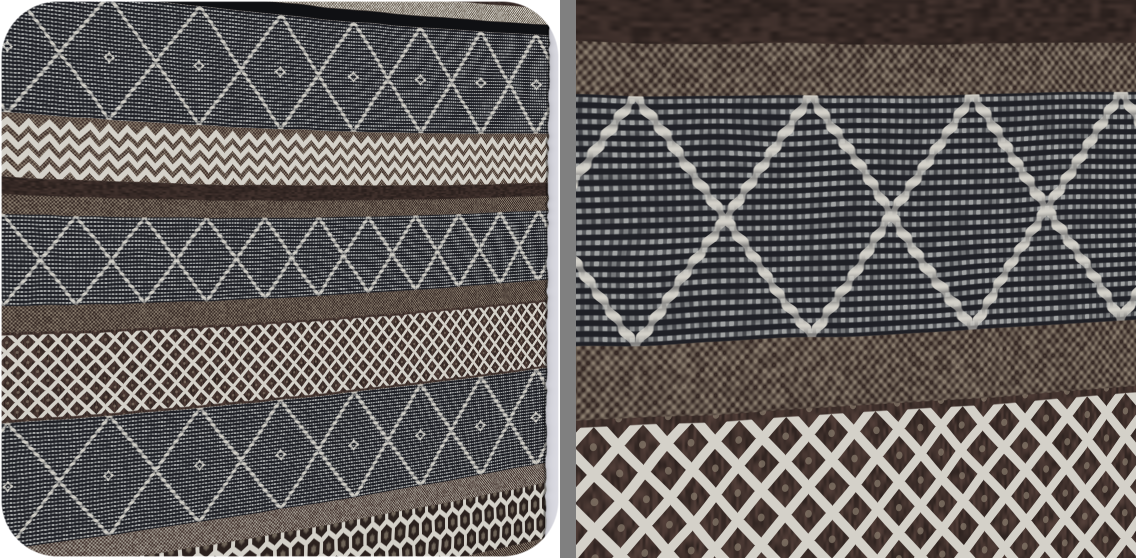
Left: the whole. Right: its middle third, enlarged.
Reproduce this texture procedurally as a WebGL 1 fragment shader.

```glsl
precision highp float;
// A flat-woven rug seen at a slant: bands of diamonds, zigzags, lattice and hexagons.
// Canvas points are mapped to rug space (u along the bands, v down across them),
// then each band is drawn from repeated distance functions over woven thread grids.
uniform vec2 u_resolution;

const float TAU = 6.28318;
const vec3 INK = vec3(0.12, 0.125, 0.15);
const vec3 THREAD = vec3(0.63, 0.64, 0.64);
const vec3 CREAM = vec3(0.83, 0.82, 0.79);
const vec3 BROWN = vec3(0.21, 0.16, 0.145);
const vec3 TAN = vec3(0.54, 0.49, 0.43);

float hash(vec2 p) {
  p = fract(p * vec2(0.1031, 0.1137));
  p += dot(p, p.yx + 33.33);
  return fract((p.x + p.y) * p.x * 7.31 + p.y * 13.7);
}

float noise(vec2 p) {
  vec2 i = floor(p), f = fract(p);
  f = f * f * (3.0 - 2.0 * f);
  return mix(mix(hash(i), hash(i + vec2(1, 0)), f.x),
             mix(hash(i + vec2(0, 1)), hash(i + vec2(1, 1)), f.x), f.y);
}

float stroke(float d, float halfWidth, float aa) {
  return 1.0 - smoothstep(halfWidth - aa, halfWidth + aa, abs(d));
}

float band(float v, float lo, float hi, float aa) {
  return stroke(v - 0.5 * (lo + hi), 0.5 * (hi - lo), aa);
}

// Fine checkered cloth
vec3 tweed(vec2 rug, vec3 dark, vec3 light) {
  float check = sin(TAU * rug.x * 27.0) * sin(TAU * rug.y * 82.0);
  float fleck = noise(rug * vec2(55.0, 160.0)) - 0.5;
  return mix(dark, light, clamp(0.45 + 0.5 * check + 0.5 * fleck, 0.0, 1.0));
}

// Dark cloth crossed by pale dashed rows
vec3 dashedCloth(vec2 rug) {
  float row = 0.5 + 0.5 * cos(TAU * rug.y * 78.0);
  float dash = 0.5 + 0.5 * cos(TAU * rug.x * 28.0);
  float wear = 0.65 + 0.6 * noise(rug * vec2(30.0, 80.0));
  float light = smoothstep(0.25, 0.9, row) * mix(0.4, 1.0, smoothstep(0.1, 0.8, dash));
  return mix(INK, THREAD, clamp(light * wear, 0.0, 1.0));
}

// Chain of large beaded diamonds; scale is rug units per canvas unit
vec3 diamonds(vec2 rug, vec2 scale, float lo, float hi, float repeats, float shift, float dots, float px) {
  vec2 size = vec2(1.0 / repeats, hi - lo);
  vec2 c = vec2(fract(rug.x * repeats + shift + 0.5) - 0.5, (rug.y - lo) / size.y - 0.5);
  vec2 perCanvas = scale / size;
  float d = (abs(c.x) + abs(c.y) - 0.5) / length(perCanvas);
  float bead = 0.5 + 0.5 * cos(TAU * rug.y * 46.0);
  float line = stroke(d, 0.0017 + 0.0018 * bead, px) * (0.55 + 0.45 * bead);
  vec2 local = abs(c / perCanvas);
  float ring = stroke(local.x + local.y - 0.0078, 0.0024, px) * dots;
  ring *= 0.6 + 0.4 * stroke(min(local.x, local.y), 0.0022, px);
  return mix(dashedCloth(rug), CREAM, max(line, ring));
}

vec3 zigzag(vec2 rug, float w, float aa) {
  float wave = abs(fract(rug.x * 5.0) - 0.5) * 2.0;
  float k = w * 4.3 + wave * 0.7 - 0.7;
  float white = stroke(fract(k) - 0.5, 0.27, aa * 4.3) * smoothstep(0.0, 0.1, k);
  return mix(tweed(rug, BROWN * 1.2, TAN), CREAM, white);
}

vec3 lattice(vec2 rug, float w, float aa) {
  vec2 g = vec2(rug.x * 5.2 + w * 4.5, rug.x * 5.2 - w * 4.5);
  vec2 d = abs(fract(g + 0.5) - 0.5);
  float soft = aa * 4.5;
  float white = max(stroke(d.x, 0.135, soft), stroke(d.y, 0.135, soft));
  white *= band(w, 0.03, 0.97, aa);
  float heart = stroke(length(d - 0.5), 0.10, soft);
  vec3 cloth = mix(BROWN * (0.85 + 0.7 * noise(rug * 90.0)), TAN, heart * 0.7);
  return mix(cloth, CREAM, white);
}

float hexRadius(vec2 q) {
  vec2 c = abs(mod(q, vec2(1.0, 2.0)) - vec2(0.5, 1.0));
  return max(2.0 * c.x, (c.y + 0.64 * c.x) / 0.66);
}

vec3 hexagons(vec2 rug, float w, float aa) {
  vec2 q = vec2(rug.x * 4.8, w * 2.8);
  float r = min(hexRadius(q), hexRadius(q + vec2(0.5, 1.0)));
  vec3 cloth = mix(BROWN * 0.8, TAN * 0.8, 1.0 - smoothstep(0.15, 0.45, r));
  return mix(cloth, CREAM, smoothstep(0.77 - aa * 5.0, 0.77 + aa * 5.0, r));
}

void main() {
  vec2 p = gl_FragCoord.xy / u_resolution;
  float px = 1.0 / min(u_resolution.x, u_resolution.y);
  p.y = 1.0 - p.y;

  // Perspective along the bands, gentle sag across them
  float x = p.x - 0.013, depth = 0.1927 - 0.0612 * x, q = p.x * 1.024;
  float top = 0.1997 + q * (0.0849 - 0.0444 * q);
  float height = 0.560 - q * (0.1514 - 0.0104 * q);
  vec2 rug = vec2(x / depth, (p.y - top) / height);
  vec2 scale = vec2(0.1927 / (depth * depth), 1.0 / height);
  rug += (vec2(noise(p * 30.0), noise(p * 24.0 + 50.0)) - 0.5) * vec2(0.02, 0.004);
  float v = rug.y, aa = px * scale.y;

  // Bands from top to bottom
  vec3 grain = BROWN * (0.75 + 0.5 * noise(rug * vec2(25.0, 170.0)));
  vec3 col = tweed(rug, BROWN, TAN);
  col = mix(col, grain, band(v, -2.0, -0.536, aa));
  col = mix(col, tweed(rug, TAN * 0.8, CREAM), band(v, -0.536, -0.468, aa));
  col = mix(col, INK * 0.5, band(v, -0.468, -0.422, aa));
  col = mix(col, diamonds(rug, scale, -0.422, 0.0, 1.0, 0.0, 1.0, px), band(v, -0.422, 0.0, aa));
  col = mix(col, zigzag(rug, v / 0.208, aa / 0.208), band(v, 0.0, 0.208, aa));
  col = mix(col, grain, band(v, 0.208, 0.264, aa));
  col = mix(col, diamonds(rug, scale, 0.327, 0.623, 1.412, 0.057, 0.0, px), band(v, 0.327, 0.623, aa));
  col = mix(col, lattice(rug, (v - 0.709) / 0.291, aa / 0.291), band(v, 0.709, 1.0, aa));
  col = mix(col, diamonds(rug, scale, 1.0, 1.405, 1.0, 0.0, 1.0, px), band(v, 1.0, 1.405, aa));
  col = mix(col, tweed(rug, BROWN * 1.3, vec3(0.65, 0.63, 0.59)), band(v, 1.405, 1.492, aa));
  col = mix(col, hexagons(rug, (v - 1.492) / 0.234, aa / 0.234), band(v, 1.492, 1.726, aa));

  // Selvedge, wall and rounded white corners
  float side = 0.980 - 0.008 * p.y + 0.003 * noise(vec2(p.y * 90.0, 3.0));
  col *= 1.0 - 0.4 * stroke(p.x - side, 0.004, px);
  vec3 wall = vec3(0.86, 0.86, 0.89) - 0.12 * exp(-abs(p.x - side) * 150.0);
  col = mix(col, wall, smoothstep(side - px, side + px, p.x));
  vec2 corner = max(abs(p - 0.5) - 0.397, 0.0);
  col = mix(col, vec3(1.0), smoothstep(0.1 - px, 0.1 + px, length(corner)));
  gl_FragColor = vec4(col, 1.0);
}
```
